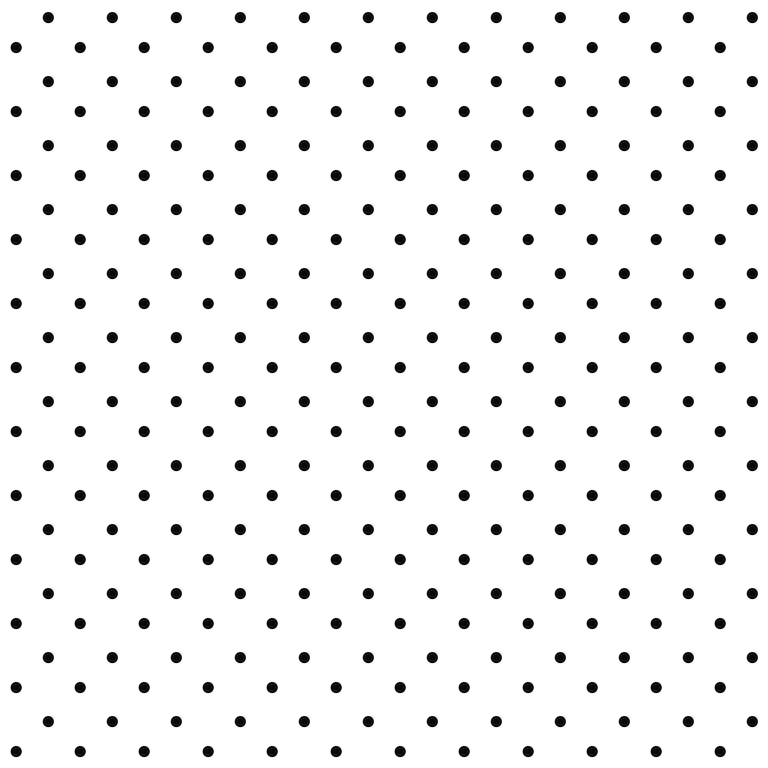
Write a WebGL 2 fragment shader that draws this pattern.

```glsl
#version 300 es
precision highp float;
// Small black polka dots in staggered rows on white, each with a faint inner ring.

#define REPEATS 12.0
#define DOT_RADIUS 0.087
#define UPPER_DOT vec2(0.755, 0.725)
#define LOWER_DOT vec2(0.253, 0.257)
#define EDGE_SOFTNESS 0.022
#define RING_RADIUS 0.047
#define RING_WIDTH 0.010
#define PAPER_COLOR vec3(1.0)
#define INK_COLOR vec3(0.035)
#define RING_COLOR vec3(0.13)

uniform vec2 u_resolution;
out vec4 fragColor;

// Offset to the nearest copy of a dot, wrapping across cell borders
vec2 wrappedOffset(vec2 cell, vec2 center) {
  return fract(cell - center + 0.5) - 0.5;
}

// Distance from the center of a squarish circle
float squircleLength(vec2 p) {
  vec2 squared = p * p;
  return sqrt(sqrt(dot(squared, squared)));
}

void main() {
  vec2 cell = gl_FragCoord.xy / u_resolution * REPEATS;
  float pixel = REPEATS / min(u_resolution.x, u_resolution.y);

  // Nearer of the two dots in each repeat
  vec2 upper = wrappedOffset(cell, UPPER_DOT);
  vec2 lower = wrappedOffset(cell, LOWER_DOT);
  vec2 offset = dot(upper, upper) < dot(lower, lower) ? upper : lower;

  // Faint ring inside the ink
  float ringDistance = abs(squircleLength(offset) - RING_RADIUS);
  float ringBlur = max(pixel * 0.5, RING_WIDTH);
  float ring = 1.0 - smoothstep(0.0, ringBlur, ringDistance);
  vec3 ink = mix(INK_COLOR, RING_COLOR, ring * 0.7);

  // Soft round edge
  float blur = 0.5 * max(pixel, EDGE_SOFTNESS);
  float edgeDistance = length(offset) - DOT_RADIUS;
  float coverage = 1.0 - smoothstep(-blur, blur, edgeDistance);

  fragColor = vec4(mix(PAPER_COLOR, ink, coverage), 1.0);
}
```
